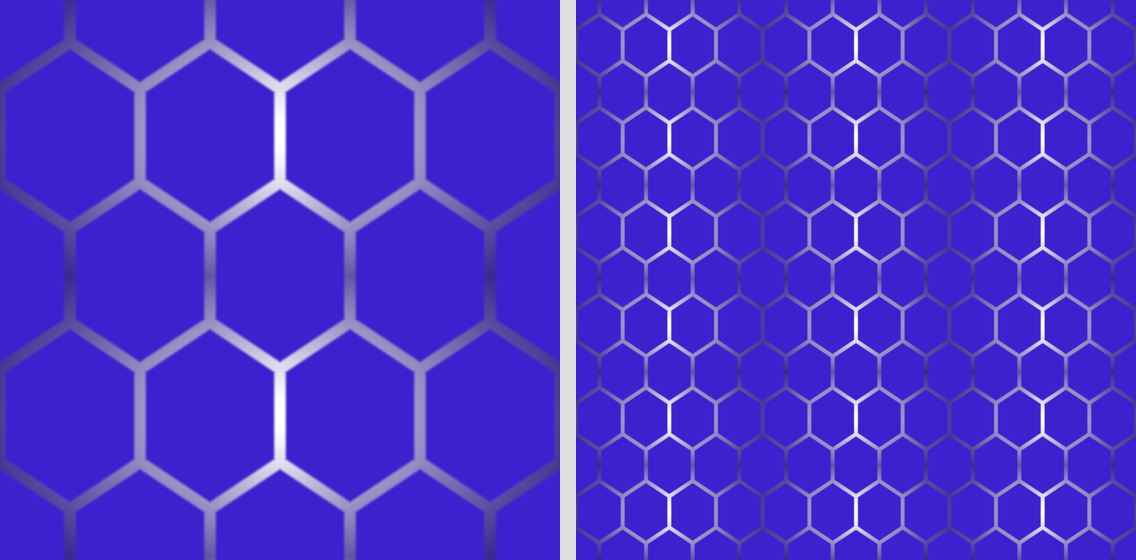
Left: one tile. Right: repeated 3 by 3.
This pattern is drawn by a Shadertoy shader. Its source:

```glsl
const vec2 REPEATS = vec2(4.0, 2.0);        // hexagons across, row pairs down
const vec2 CENTRE = vec2(0.5, 0.5078);      // middle of one hexagon
const float HALF_HEIGHT = 1.0 / 6.0;        // centre to top corner
const float LINE_HALF_WIDTH = 0.0104;
const float EDGE_SOFTNESS = 0.004;
const vec3 FIELD_BLUE = vec3(0.24, 0.13, 0.81);
const vec3 LINE_SHADE = vec3(0.20, 0.13, 0.54);
const vec3 LINE_LIGHT = vec3(1.0);
const float SIDE_FALLOFF = 0.68;            // dimming towards left and right
const float ROW_FALLOFF = 0.5;              // dimming between the bright rows
const float CORE_GAIN = 0.08;               // extra light at the brightest joints
const float DARKEST = 0.2;

// Offset to the nearest lattice point
vec2 wrapCell(vec2 p, vec2 period) {
    return p - period * floor(p / period + 0.5);
}

// Distance inward from the border of an upright hexagon
float hexInside(vec2 p, vec2 period) {
    vec2 q = abs(p);
    float halfWidth = 0.5 * period.x;
    vec2 slopeNormal = normalize(vec2(0.5 * HALF_HEIGHT, halfWidth));
    float slope = dot(vec2(0.0, HALF_HEIGHT) - q, slopeNormal);
    return min(slope, halfWidth - q.x);
}

// Two staggered lattices cover the plane; the owning cell is the larger
float honeycomb(vec2 p) {
    vec2 period = 1.0 / REPEATS;
    float even = hexInside(wrapCell(p, period), period);
    float odd = hexInside(wrapCell(p + 0.5 * period, period), period);
    return max(even, odd);
}

// Periodic sheen: one bright column, one bright band per row pair
float sheen(vec2 p) {
    vec2 period = vec2(1.0, 1.0 / REPEATS.y);
    vec2 d = abs(wrapCell(p - vec2(0.0, 0.5 * period.y), period)) / (0.5 * period);
    float body = (1.0 - SIDE_FALLOFF * d.x) * (1.0 - ROW_FALLOFF * d.y * d.y);
    float core = exp(-18.0 * dot(d, d));
    float level = mix(body * (1.0 - CORE_GAIN), 1.0, core);
    return clamp((level - DARKEST) / (1.0 - DARKEST), 0.0, 1.0);
}

void mainImage(out vec4 fragColor, in vec2 fragCoord) {
    vec2 p = fragCoord / iResolution.xy - CENTRE;
    float soft = max(EDGE_SOFTNESS, 0.75 / min(iResolution.x, iResolution.y));

    float border = honeycomb(p) - LINE_HALF_WIDTH;
    float line = 1.0 - smoothstep(-soft, soft, border);

    vec3 lineColour = mix(LINE_SHADE, LINE_LIGHT, sheen(p));
    fragColor = vec4(mix(FIELD_BLUE, lineColour, line), 1.0);
}
```
